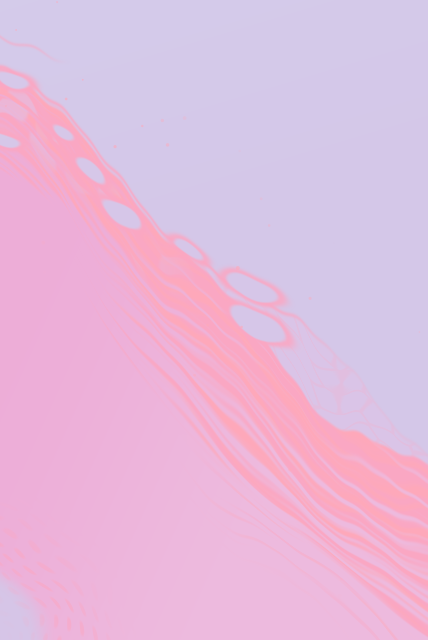
Write a Shadertoy shader that draws this background.

```glsl
// Marbled paint: a coral band of flowing strands between lavender and pink pools.
// Two smooth edge curves define flow coordinates; layered sines draw the strands,
// stretched cellular noise the web, and rimmed ellipses the open lavender cells.
#define LAVENDER vec3(0.83, 0.78, 0.91)
#define LILAC vec3(0.88, 0.76, 0.90)
#define PINK_DEEP vec3(0.93, 0.68, 0.845)
#define PINK_PALE vec3(0.93, 0.73, 0.87)
#define CORAL vec3(0.98, 0.655, 0.765)
#define PEACH vec3(0.995, 0.66, 0.73)
#define STRAND_FREQ 43.0
#define WEB_SCALE vec2(13.0, 34.0)
#define CORNER vec2(-0.12, -0.06)

// Heights of the band edges at equal steps across the width
const float TOP[9] = float[9](1.328, 1.25, 1.109, 0.953, 0.846, 0.695, 0.527, 0.469, 0.414);
const float BOTTOM[9] = float[9](1.09, 0.953, 0.719, 0.566, 0.426, 0.32, 0.211, 0.104, -0.004);
// Open cells: centre x, centre y, half length, tilt
const vec4 CELLS[8] = vec4[8](
    vec4(0.030, 1.309, 0.042, -0.35), vec4(0.012, 1.168, 0.038, -0.20),
    vec4(0.150, 1.187, 0.030, -0.60), vec4(0.211, 1.096, 0.044, -0.65),
    vec4(0.284, 0.994, 0.056, -0.65), vec4(0.440, 0.912, 0.036, -0.60),
    vec4(0.602, 0.737, 0.076, -0.50), vec4(0.590, 0.822, 0.064, -0.42));

vec2 hash2(vec2 p) {
    vec3 q = fract(p.xyx * vec3(0.1031, 0.1030, 0.0973));
    q += dot(q, q.yzx + 33.33);
    return fract((q.xx + q.yz) * q.zy);
}

// Catmull-Rom curve through the edge heights
float curve(float knots[9], float x) {
    float t = clamp(x, 0.0, 0.999) * 8.0;
    int k = int(t);
    float f = fract(t);
    float a = knots[max(k - 1, 0)], b = knots[k];
    float c = knots[k + 1], d = knots[min(k + 2, 8)];
    return b + 0.5 * f * (c - a + f * (2.0 * a - 5.0 * b + 4.0 * c - d + f * (3.0 * (b - c) + d - a)));
}

// Cellular noise: gap between the two nearest points, and a cell value
vec2 cellular(vec2 p) {
    vec2 id = floor(p);
    float near = 9.0, second = 9.0, value = 0.0;
    for (int j = -1; j <= 1; j++)
    for (int i = -1; i <= 1; i++) {
        vec2 g = id + vec2(i, j);
        vec2 h = hash2(g);
        float d = length(g + h - p);
        if (d < near) { second = near; near = d; value = h.x; }
        else second = min(second, d);
    }
    return vec2(second - near, value);
}

// Signed distance to the nearest open cell
float openCells(vec2 p) {
    float best = 1.0;
    for (int i = 0; i < 8; i++) {
        vec4 cell = CELLS[i];
        float c = cos(cell.w), s = sin(cell.w);
        vec2 q = mat2(c, -s, s, c) * (p - cell.xy);
        float halfWidth = cell.z * 0.36;
        best = min(best, (length(q / vec2(cell.z, halfWidth)) - 1.0) * halfWidth);
    }
    return best;
}

// Wavering strands, about -1 to 1, across depth s and along x
float strands(float s, float x) {
    float w = s + 0.045 * sin(x * 10.0 + s * 5.0) + 0.018 * sin(x * 25.0 - s * 11.0);
    return 0.48 * sin(w * STRAND_FREQ + x * 3.0)
         + 0.34 * sin(w * STRAND_FREQ * 1.9 - x * 6.0 + 1.0)
         + 0.24 * sin(w * STRAND_FREQ * 3.1 + x * 11.0);
}

float line(float d, float width) { return exp(-d * d / (width * width)); }

void mainImage(out vec4 fragColor, in vec2 fragCoord) {
    vec2 p = fragCoord / iResolution.x;
    float x = p.x, px = 1.0 / iResolution.x;
    float wobble = 0.004 * sin(x * 47.0) + 0.003 * sin(x * 91.0 + 1.0);
    float top = curve(TOP, x) + wobble;
    float depth = (top - p.y) * 0.77;
    float s = (top - p.y) / (top - curve(BOTTOM, x));

    // Two quiet pools
    vec3 lavender = LAVENDER + vec3(0.0, 0.015, 0.008) * smoothstep(0.7, 1.6, p.y - 0.3 * x);
    vec3 pink = mix(PINK_DEEP, PINK_PALE, smoothstep(-0.15, 0.65, x - 0.45 * p.y + 0.12));

    // Translucent film above the band, with a fine rim and veins
    vec2 web = cellular(WEB_SCALE * vec2(x + 0.25 * depth, depth + 0.008 * sin(x * 31.0)));
    float film = top + 0.012 + 0.165 * line(x - 0.75, 0.15);
    float filmDepth = (film - p.y) * 0.77;
    float filmMask = smoothstep(-px, 0.012, filmDepth);
    vec3 color = mix(lavender, LILAC, 0.5 * filmMask);
    float veins = (1.0 - smoothstep(0.03, 0.16, web.x)) * filmMask;
    color = mix(color, CORAL, 0.22 * veins);
    float rimFade = 1.0 - 0.75 * smoothstep(0.62, 0.82, x);
    color = mix(color, CORAL, 0.8 * rimFade * line(filmDepth - 0.003, 0.004));
    float stray = p.y - 1.41 + 0.38 * x + 0.006 * sin(x * 60.0);
    color = mix(color, CORAL, 0.5 * line(stray, 0.004) * (1.0 - smoothstep(0.07, 0.17, x)));

    // Band: solid near its upper edge, breaking into strands below
    float weave = strands(s, x);
    float solidEnd = mix(0.95, 0.38, smoothstep(0.0, 0.27, x));
    float density = mix(0.60, -0.22, s) + 0.3 * line(s - 0.94, 0.06) * smoothstep(0.12, 0.3, x);
    density -= 0.6 * smoothstep(solidEnd - 0.06, solidEnd + 0.1, s) * (1.0 - smoothstep(0.15, 0.55, x));
    float coral = smoothstep(-0.4, 0.4, 0.62 * weave + density);
    coral *= 1.0 - smoothstep(0.96, 1.06, s + 0.03 * weave);
    float fringe = smoothstep(0.25, 0.8, weave) * smoothstep(0.4, 0.6, x);
    coral = max(coral, 0.45 * fringe * smoothstep(0.95, 1.05, s) * (1.0 - smoothstep(1.15, 1.5, s)));
    vec3 paint = mix(CORAL, PEACH, smoothstep(-0.3, 0.6, strands(s * 0.6 + 0.3, x)));
    vec3 band = mix(pink, paint, coral);
    float webZone = (1.0 - smoothstep(0.08, 0.14, depth)) * (1.0 - smoothstep(0.25, 0.5, x));
    band = mix(band, LILAC, 0.55 * webZone * smoothstep(0.15, 0.4, web.x) * smoothstep(0.45, 0.7, web.y));
    color = mix(color, band, smoothstep(-px, 0.006, depth));

    // Open cells with coral rims
    float cell = openCells(p + 0.003 * sin(p.yx * 55.0));
    color = mix(color, CORAL, 0.85 * line(cell - 0.003, 0.006));
    color = mix(color, mix(lavender, LILAC, 0.2), 1.0 - smoothstep(-0.003, px, cell));

    // Lavender pool in the lower corner, ringed by broken coral arcs
    float radius = length(p - CORNER) + 0.008 * sin(p.y * 35.0 + x * 20.0);
    color = mix(color, lavender, 0.9 * (1.0 - smoothstep(0.205, 0.265, radius)));
    float angle = atan(p.y - CORNER.y, x - CORNER.x);
    float arcs = smoothstep(0.25, 0.8, sin(radius * 210.0 + 2.0 * sin(angle * 9.0)) * sin(angle * 17.0 + radius * 40.0));
    color = mix(color, CORAL, 0.6 * arcs * line(radius - 0.30, 0.07));

    // Scattered paint specks
    vec2 grid = p * 17.0, id = floor(grid), h = hash2(id + 7.0);
    float speck = length(fract(grid) - 0.2 - 0.6 * h) - 0.025 - 0.05 * h.y;
    float chance = step(0.86, hash2(id + 41.0).x) * (1.0 - smoothstep(0.1, 0.35, abs(depth)));
    color = mix(color, PEACH, 0.6 * chance * (1.0 - smoothstep(-0.02, 0.03, speck)));
    fragColor = vec4(color, 1.0);
}
```
